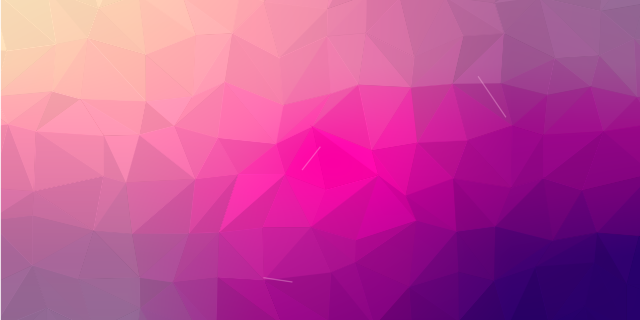
A Shadertoy shader for this background:

```glsl
const vec2 GRID = vec2(14.0, 7.0);
const float JITTER = 0.3;

const vec3 CREAM   = vec3(0.99, 0.90, 0.74);
const vec3 SAND    = vec3(0.99, 0.83, 0.70);
const vec3 PEACH   = vec3(1.00, 0.72, 0.68);
const vec3 ROSE    = vec3(1.00, 0.57, 0.69);
const vec3 CANDY   = vec3(1.00, 0.41, 0.69);
const vec3 HOT     = vec3(0.96, 0.18, 0.66);
const vec3 MAGENTA = vec3(1.00, 0.00, 0.65);
const vec3 CERISE  = vec3(0.83, 0.00, 0.61);
const vec3 PURPLE  = vec3(0.62, 0.03, 0.54);
const vec3 VIOLET  = vec3(0.46, 0.00, 0.48);
const vec3 GRAPE   = vec3(0.27, 0.00, 0.44);
const vec3 INDIGO  = vec3(0.15, 0.00, 0.41);
const vec3 ORCHID  = vec3(0.86, 0.45, 0.65);
const vec3 MAUVE   = vec3(0.65, 0.39, 0.59);
const vec3 DUSK    = vec3(0.57, 0.41, 0.58);
const vec3 PLUM    = vec3(0.62, 0.32, 0.57);

vec2 hash2(vec2 p) {
    vec3 q = fract(p.xyx * vec3(0.1031, 0.1030, 0.0973));
    q += dot(q, q.yzx + 33.33);
    return fract((q.xx + q.yz) * q.zy);
}

float gradientDot(vec2 cell, vec2 offset) {
    return dot(hash2(cell + 40.0) * 2.0 - 1.0, offset);
}

float gradientNoise(vec2 p) {
    vec2 i = floor(p), f = fract(p), u = f * f * (3.0 - 2.0 * f);
    vec2 e = vec2(1.0, 0.0);
    float low = mix(gradientDot(i, f), gradientDot(i + e, f - e), u.x);
    float high = mix(gradientDot(i + e.yx, f - e.yx), gradientDot(i + 1.0, f - 1.0), u.x);
    return mix(low, high, u.y);
}

// Six evenly spaced colour stops
vec3 ramp(float t, vec3 a, vec3 b, vec3 c, vec3 d, vec3 e, vec3 f) {
    t *= 5.0;
    vec3 colour = mix(a, b, clamp(t, 0.0, 1.0));
    colour = mix(colour, c, clamp(t - 1.0, 0.0, 1.0));
    colour = mix(colour, d, clamp(t - 2.0, 0.0, 1.0));
    colour = mix(colour, e, clamp(t - 3.0, 0.0, 1.0));
    return mix(colour, f, clamp(t - 4.0, 0.0, 1.0));
}

// Vertical ramps blended from left to right, with a hot centre
vec3 colourField(vec2 uv) {
    float fall = 1.0 - uv.y;
    vec3 left = ramp(fall, CREAM, SAND, ROSE, ORCHID, MAUVE, DUSK);
    vec3 warm = ramp(fall, SAND, PEACH, ROSE, ORCHID, MAUVE, DUSK);
    vec3 pink = ramp(fall, mix(PEACH, ROSE, 0.5), ROSE, CANDY, HOT, mix(CERISE, PLUM, 0.4), PURPLE);
    vec3 vivid = ramp(fall, ORCHID, ORCHID, HOT, CERISE, PURPLE, VIOLET);
    vec3 deep = ramp(fall, MAUVE, PLUM, PURPLE, mix(PURPLE, VIOLET, 0.5), GRAPE, INDIGO);
    vec3 right = ramp(fall, DUSK, mix(DUSK, PLUM, 0.5), PURPLE, VIOLET, INDIGO, INDIGO);
    vec3 colour = ramp(uv.x, left, warm, pink, vivid, deep, right);
    vec2 q = (uv - vec2(0.52, 0.49)) / vec2(0.095, 0.12);
    return mix(colour, MAGENTA, exp(-dot(q, q)));
}

vec2 meshVertex(vec2 id) {
    return id + (hash2(id + 7.0) * 2.0 - 1.0) * JITTER;
}

// Signed distance to a line, positive on its left
float leftOf(vec2 p, vec2 a, vec2 b) {
    vec2 e = normalize(b - a), d = p - a;
    return e.x * d.y - e.y * d.x;
}

// Adds a triangle's centre, weighted by its smooth coverage
void addFacet(inout vec3 sum, vec2 p, vec2 a, vec2 b, vec2 c, float blur) {
    float inside = min(leftOf(p, a, b), min(leftOf(p, b, c), leftOf(p, c, a)));
    float weight = smoothstep(-blur, blur, inside);
    sum += weight * vec3((a + b + c) / 3.0, 1.0);
}

vec2 facetCentre(vec2 p, float blur) {
    vec3 sum = vec3(p, 1.0) * 0.0001;
    for (int y = -1; y <= 1; y++) {
        for (int x = -1; x <= 1; x++) {
            vec2 id = floor(p) + vec2(x, y);
            vec2 a = meshVertex(id), b = meshVertex(id + vec2(1, 0));
            vec2 c = meshVertex(id + 1.0), d = meshVertex(id + vec2(0, 1));
            bool rising = hash2(id + 91.0).x > 0.5;
            addFacet(sum, p, a, b, rising ? c : d, blur);
            addFacet(sum, p, rising ? a : b, c, d, blur);
        }
    }
    return sum.xy / sum.z;
}

// Fine pale seam between two points
float seam(vec2 p, vec2 a, vec2 b, float width) {
    vec2 e = b - a, d = p - a;
    float gap = length(d - e * clamp(dot(d, e) / dot(e, e), 0.0, 1.0));
    return 1.0 - smoothstep(0.0, width, gap);
}

void mainImage(out vec4 fragColor, in vec2 fragCoord) {
    vec2 uv = fragCoord / iResolution.xy;
    float pixel = 1.0 / iResolution.y;
    // Flat facets softened by the underlying gradient
    vec2 centre = facetCentre(uv * GRID, GRID.y * pixel * 0.8);
    vec3 colour = mix(colourField(uv), colourField(centre / GRID), 0.6);
    colour *= 1.0 + 0.12 * gradientNoise(centre * 2.3);
    // Seams and left border
    vec2 p = uv * vec2(2.0, 1.0);
    float width = max(0.004, pixel);
    float glint = seam(p, vec2(0.945, 0.47), vec2(1.0, 0.54), width);
    glint += seam(p, vec2(1.495, 0.76), vec2(1.58, 0.635), width);
    glint += seam(p, vec2(0.825, 0.132), vec2(0.912, 0.119), width);
    colour = mix(colour, vec3(1.0, 0.75, 0.9), 0.35 * glint);
    colour = mix(vec3(1.0), colour, smoothstep(0.0, 0.005, p.x));
    fragColor = vec4(clamp(colour, 0.0, 1.0), 1.0);
}
```
